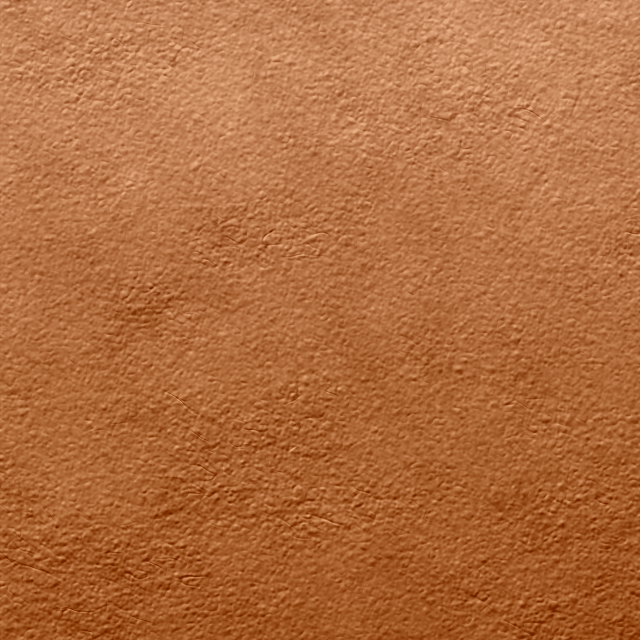
Write a three.js fragment shader that draws this texture.

```glsl
// Sunlit terracotta plaster: a warm vertical fade over fine trowelled grain.
// Cellular bumps build a height field of grain, wrinkles and short frayed
// creases, which is shaded by its slope towards a light at the upper left.

varying vec2 vUv;

const vec3 DEEP_CLAY = vec3(0.56, 0.27, 0.085);
const vec3 PALE_CLAY = vec3(0.82, 0.57, 0.39);
const vec3 WARM_SHIFT = vec3(0.02, 0.0, -0.035);  // added towards the bottom

const float TONE_BOTTOM = 0.17;
const float TONE_TOP = 0.83;
const float STAIN_DEPTH = 0.13;
const float MOTTLE_DEPTH = 0.09;
const float SPECKLE_DEPTH = 0.17;

const float GRAIN_SCALE = 190.0;                  // cells across the canvas
const float GRAIN_HEIGHT = 0.42;
const vec2 WRINKLE_SCALE = vec2(88.0, 104.0);
const float WRINKLE_HEIGHT = 0.72;
const vec2 CLOD_SCALE = vec2(34.0, 50.0);
const float CLOD_HEIGHT = 0.45;

const vec2 LONG_CREASE_SCALE = vec2(2.6, 5.6);
const vec2 SHORT_CREASE_SCALE = vec2(11.0, 25.0);
const vec2 CRUMBLE_SCALE = vec2(34.0, 56.0);
const float CREASE_SLANT = 0.22;                  // short creases fall rightwards
const float CREASE_HEIGHT = 0.55;
const float CREASE_SHADE = 0.16;

const vec2 LIGHT_STEP = vec2(-0.0009, 0.0022);    // short step to the light

vec3 hash3(vec2 p) {
  vec3 q = fract(p.xyx * vec3(0.1031, 0.1030, 0.0973));
  q += dot(q, q.yxz + 33.33);
  return fract((q.xxy + q.yzz) * q.zyx);
}

// Cellular noise: one smooth bump or dent at a random point of each cell.
float bumps(vec2 p) {
  vec2 cell = floor(p);
  float sum = 0.0;
  for (int y = -1; y <= 1; y++) {
    for (int x = -1; x <= 1; x++) {
      vec2 neighbour = cell + vec2(float(x), float(y));
      vec3 rnd = hash3(neighbour);
      vec2 d = p - neighbour - rnd.xy;
      float w = max(0.0, 1.0 - dot(d, d));
      sum += (2.0 * rnd.z - 1.0) * w * w * w;
    }
  }
  return sum;
}

// Broken line along the zero level of a noise field.
float crease(vec2 p, float width, float threshold) {
  float level = bumps(p) / width;
  float visible = smoothstep(threshold, threshold + 0.4, bumps(p * 0.8 + 57.3));
  return exp(-level * level) * visible;
}

// Long, short and crumbled creases, bent broadly and frayed finely.
float creases(vec2 p, float rough) {
  vec2 bend = vec2(bumps(p * 5.0 + 11.0), bumps(p * 5.0 + 23.0));
  vec2 fray = vec2(bumps(p * 46.0 + 5.0), bumps(p * 46.0 + 71.0));
  vec2 q = p + 0.04 * bend + 0.005 * fray;
  vec2 slanted = q + vec2(0.0, CREASE_SLANT * q.x);
  float longOnes = crease(q * LONG_CREASE_SCALE + 31.0, 0.016, 0.0);
  float shortOnes = crease(slanted * SHORT_CREASE_SCALE + 83.0, 0.065, 0.0);
  float crumbs = crease(slanted * CRUMBLE_SCALE + 17.0, 0.14, -0.1);
  float wear = smoothstep(-0.45, 0.25, bumps(p * 19.0 + 3.0));
  return wear * (0.8 * longOnes + (0.15 + 1.1 * rough) * shortOnes)
       + 0.75 * rough * crumbs;
}

// Share of coarse plaster, from 0 (smoothed) to 1 (crumbly).
float roughness(vec2 p) {
  float patches = bumps(p * vec2(4.0, 5.5) + 41.0)
                + 0.8 * bumps(p * vec2(9.0, 13.0) + 19.0);
  return smoothstep(-0.4, 0.75, patches + 0.3 * (0.5 - p.y));
}

// The folded noise of the wrinkles leaves sharp, winding valleys.
float height(vec2 p, float rough, float groove) {
  float grain = GRAIN_HEIGHT * bumps(p * GRAIN_SCALE);
  float wrinkles = WRINKLE_HEIGHT * abs(bumps(p * WRINKLE_SCALE + 9.0));
  float clods = CLOD_HEIGHT * bumps(p * CLOD_SCALE + 67.0);
  return (grain + wrinkles) * mix(0.8, 1.2, rough)
       + clods * rough - CREASE_HEIGHT * groove;
}

void main() {
  vec2 p = vUv;
  vec2 towardsLight = p + LIGHT_STEP;
  float rough = roughness(p);
  float groove = creases(p, rough);

  // Slopes that face the light brighten, the others fall into shade.
  float relief = height(p, rough, groove)
               - height(towardsLight, rough, creases(towardsLight, rough));

  // Broad fade, soft stains and fine speckle.
  float stain = bumps(p * vec2(2.6, 3.6) + 13.0) + 0.4 * bumps(p * 7.0 + 29.0);
  float mottle = bumps(p * vec2(15.0, 21.0) + 47.0);
  float speckle = bumps(p * 165.0 + 61.0);
  float tone = mix(TONE_BOTTOM, TONE_TOP, p.y) + STAIN_DEPTH * stain
             + MOTTLE_DEPTH * mottle + SPECKLE_DEPTH * speckle;
  tone += relief - CREASE_SHADE * groove - 0.07 * (rough - 0.5);
  tone = clamp(tone, -0.5, 1.35);

  vec3 color = mix(DEEP_CLAY, PALE_CLAY, tone) + WARM_SHIFT * (0.5 - p.y);
  gl_FragColor = vec4(clamp(color, 0.0, 1.0), 1.0);
}
```
